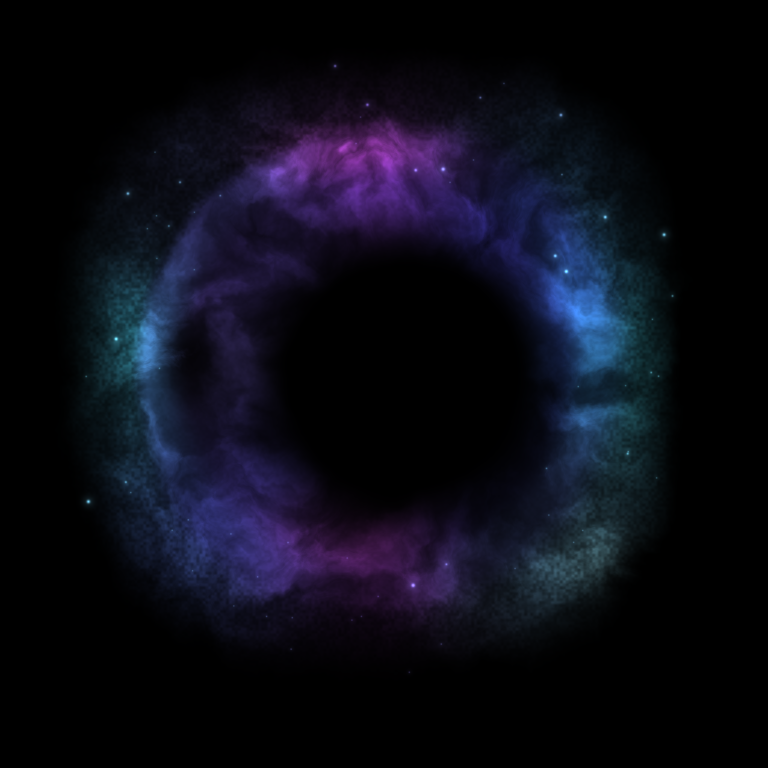
Give the GLSL for this background, as a Shadertoy shader.

```glsl
// A glowing nebula ring around a black void, with a teal outer halo and small stars.
// Three colour bands are blended by direction and distance from the centre,
// then broken up by warped fractal noise, dark clouds, grain and soft local glows.

const float TAU = 6.2831853;
const vec2 RING_CENTER = vec2(0.488, 0.526);
const vec2 VOID_CENTER = vec2(0.522, 0.507);
const int STAR_COUNT = 64;

// Colours at eight directions, counterclockwise from the right
const vec3 INNER[8] = vec3[8](
    vec3(0.09, 0.14, 0.31), vec3(0.12, 0.11, 0.34), vec3(0.22, 0.11, 0.36), vec3(0.22, 0.16, 0.42),
    vec3(0.17, 0.14, 0.31), vec3(0.18, 0.15, 0.40), vec3(0.21, 0.09, 0.27), vec3(0.10, 0.10, 0.27));
const vec3 RIM[8] = vec3[8](
    vec3(0.12, 0.28, 0.42), vec3(0.12, 0.15, 0.37), vec3(0.38, 0.17, 0.48), vec3(0.27, 0.25, 0.56),
    vec3(0.26, 0.46, 0.70), vec3(0.17, 0.18, 0.43), vec3(0.19, 0.08, 0.25), vec3(0.18, 0.22, 0.40));
const vec3 HALO[8] = vec3[8](
    vec3(0.10, 0.28, 0.31), vec3(0.07, 0.13, 0.19), vec3(0.13, 0.07, 0.17), vec3(0.08, 0.09, 0.16),
    vec3(0.09, 0.22, 0.26), vec3(0.09, 0.12, 0.23), vec3(0.10, 0.04, 0.13), vec3(0.17, 0.27, 0.33));

float hash(vec2 p) {
    vec3 q = fract(vec3(p.xyx) * 0.1031);
    q += dot(q, q.yzx + 33.33);
    return fract((q.x + q.y) * q.z);
}

float valueNoise(vec2 p) {
    vec2 cell = floor(p), f = fract(p);
    f = f * f * (3.0 - 2.0 * f);
    return mix(mix(hash(cell), hash(cell + vec2(1, 0)), f.x),
               mix(hash(cell + vec2(0, 1)), hash(cell + vec2(1, 1)), f.x), f.y);
}

float fbm(vec2 p) {
    float sum = 0.0, amplitude = 0.5;
    for (int i = 0; i < 6; i++) {
        sum += amplitude * valueNoise(p);
        p = mat2(1.6, 1.2, -1.2, 1.6) * p + 17.3;
        amplitude *= 0.5;
    }
    return sum;
}

// Smooth lookup around the circle
vec3 aroundRing(vec3 palette[8], float turn) {
    float t = fract(turn) * 8.0;
    int i = int(t) % 8;
    return mix(palette[i], palette[(i + 1) % 8], smoothstep(0.0, 1.0, fract(t)));
}

// Soft elliptical spot, 1 at its centre
float spot(vec2 p, vec2 center, vec2 radius) {
    vec2 d = (p - center) / radius;
    return exp(-dot(d, d));
}

vec3 nebula(vec2 p) {
    vec2 warp = vec2(fbm(p * 7.0 + 3.1), fbm(p * 7.0 + 41.7)) - 0.5;
    float clouds = fbm(p * 11.0 + warp * 2.5 + 9.0);
    float fine = fbm(p * 26.0 + warp * 3.0 + 60.0);

    vec2 d = p - RING_CENTER + warp * 0.025;
    float r = length(d);
    float turn = atan(d.y, d.x) / TAU;
    float crisp = smoothstep(-0.1, 0.8, dot(d / max(r, 0.001), vec2(-0.86, 0.5)));

    // Radial bands: inner cloud, rim, halo
    vec3 color = aroundRing(INNER, turn);
    color = mix(color, aroundRing(RIM, turn), smoothstep(0.235, 0.288, r));
    float beyondRim = smoothstep(0.292, mix(0.35, 0.318, crisp), r);
    color = mix(color, aroundRing(HALO, turn), beyondRim);

    // Local glows
    color += vec3(0.20, 0.05, 0.18) * spot(p, vec2(0.44, 0.80), vec2(0.09, 0.035));
    color += vec3(0.07, 0.16, 0.30) * spot(p, vec2(0.75, 0.635), vec2(0.05, 0.06));
    color += vec3(0.10, 0.02, 0.07) * spot(p, vec2(0.43, 0.31), vec2(0.09, 0.05));
    color += vec3(0.11, 0.15, 0.13) * spot(p, vec2(0.79, 0.265), vec2(0.06, 0.05));
    color += vec3(0.04, 0.14, 0.16) * spot(p, vec2(0.165, 0.58), vec2(0.035, 0.06));

    // Cloud contrast and grain, strongest outside the rim
    color *= mix(0.5, 1.4, smoothstep(0.28, 0.70, clouds));
    color *= mix(0.75, 1.25, smoothstep(0.25, 0.75, fine));
    color *= 1.0 + (valueNoise(p * 260.0) - 0.5) * mix(0.12, 0.55, beyondRim);

    // Dark clouds inside the ring
    float shade = spot(p, vec2(0.25, 0.53), vec2(0.045, 0.07))
                + 0.8 * spot(p, vec2(0.335, 0.43), vec2(0.045, 0.025))
                + 0.6 * spot(p, vec2(0.33, 0.70), vec2(0.09, 0.05))
                + 0.6 * spot(p, vec2(0.66, 0.32), vec2(0.07, 0.04));
    color *= 1.0 - 0.8 * clamp(shade, 0.0, 1.0) * smoothstep(0.32, 0.56, fine + 0.08);

    // Squarish outer fade and round central void
    vec2 c = abs(d);
    float reach = pow(c.x * c.x * c.x + c.y * c.y * c.y, 1.0 / 3.0);
    color *= 1.0 - smoothstep(0.295, 0.415, reach + (clouds - 0.5) * 0.08);
    return color * smoothstep(0.145, 0.255, length(p - VOID_CENTER + warp * 0.03));
}

// Stars scattered over the ring and halo
vec3 stars(vec2 p) {
    vec3 light = vec3(0.0);
    for (int i = 0; i < STAR_COUNT; i++) {
        float id = float(i);
        float angle = TAU * hash(vec2(id, 2.0));
        float radius = mix(0.25, 0.42, hash(vec2(id, 7.0)));
        vec2 center = RING_CENTER + radius * vec2(cos(angle), sin(angle));
        float power = pow(hash(vec2(id, 13.0)), 4.0);
        float size = mix(0.0011, 0.0024, power);
        vec3 tint = mix(vec3(0.50, 0.38, 0.85), vec3(0.45, 0.85, 0.95), abs(cos(angle)));
        float glow = spot(p, center, vec2(size)) + 0.15 * spot(p, center, vec2(size * 3.5));
        light += tint * glow * mix(0.25, 1.0, power);
    }
    return light;
}

void mainImage(out vec4 fragColor, in vec2 fragCoord) {
    vec2 p = (fragCoord - 0.5 * iResolution.xy) / min(iResolution.x, iResolution.y) + 0.5;
    fragColor = vec4(clamp(nebula(p) + stars(p), 0.0, 1.0), 1.0);
}
```
